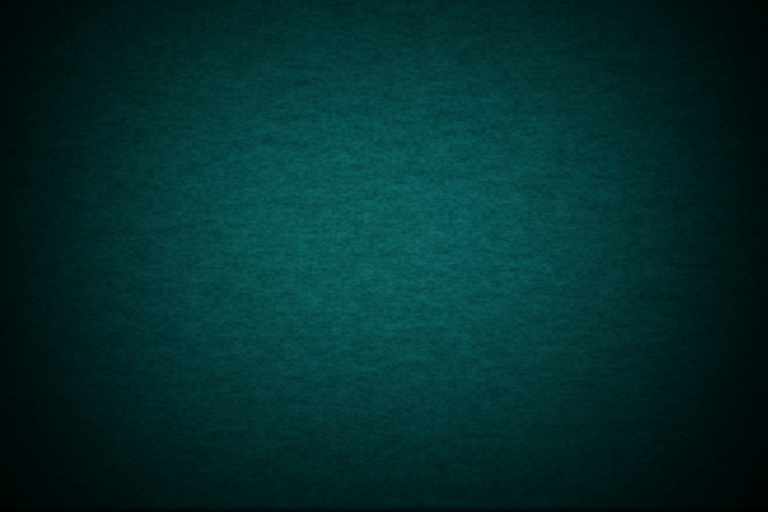
Write a WebGL 1 fragment shader that draws this texture.

```glsl
precision highp float;

uniform vec2 u_resolution;

vec2 gradientAt(vec2 cell) {
  vec3 q = fract(cell.xyx * vec3(0.1031, 0.1030, 0.0973));
  q += dot(q, q.yzx + 33.33);
  float angle = 6.2832 * fract((q.x + q.y) * q.z);
  return vec2(cos(angle), sin(angle));
}

float gradientNoise(vec2 p) {
  vec2 cell = floor(p);
  vec2 f = fract(p);
  vec2 blend = f * f * f * (f * (f * 6.0 - 15.0) + 10.0);
  float a = dot(gradientAt(cell), f);
  float b = dot(gradientAt(cell + vec2(1.0, 0.0)), f - vec2(1.0, 0.0));
  float c = dot(gradientAt(cell + vec2(0.0, 1.0)), f - vec2(0.0, 1.0));
  float d = dot(gradientAt(cell + 1.0), f - 1.0);
  return mix(mix(a, b, blend.x), mix(c, d, blend.x), blend.y);
}

// Wavy horizontal fibres, layered from broad creases to fine grain
float fibreGrain(vec2 p) {
  p.y += 0.006 * gradientNoise(p * vec2(14.0, 18.0));
  p.y += 0.003 * gradientNoise(p * vec2(45.0, 55.0) + 7.0);
  float sum = 0.0;
  float weight = 0.09;
  vec2 scale = vec2(9.0, 34.0);
  for (int i = 0; i < 4; i++) {
    sum += weight * gradientNoise(p * scale + 19.7 * float(i));
    scale *= vec2(2.3, 1.75);
    weight *= 1.3;
  }
  return sum;
}

void main() {
  vec2 uv = gl_FragCoord.xy / u_resolution;
  vec2 p = vec2(uv.x * u_resolution.x / u_resolution.y, uv.y);

  // Central glow falling off faster towards the sides
  vec2 d = uv - vec2(0.495, 0.55);
  vec2 d2 = d * d;
  float falloff = 4.2 * d2.x + 12.0 * d2.x * d2.x + 3.8 * d2.y;
  float light = 0.36 * exp(-falloff);

  // Fabric texture
  light *= 1.0 + fibreGrain(p);
  light += 0.012 * gradientNoise(p * vec2(130.0, 170.0));

  // Dark hem along the lower edge
  light *= mix(0.35, 1.0, smoothstep(0.0, 0.012, uv.y));
  light = max(light, 0.0);

  // Teal, with red rising only in the brightest area
  float blueDrift = 0.985 + 0.06 * gradientNoise(p * 5.0 + 3.0);
  vec3 colour = vec3(0.3 * light * light, light, light * blueDrift);
  gl_FragColor = vec4(colour, 1.0);
}
```
